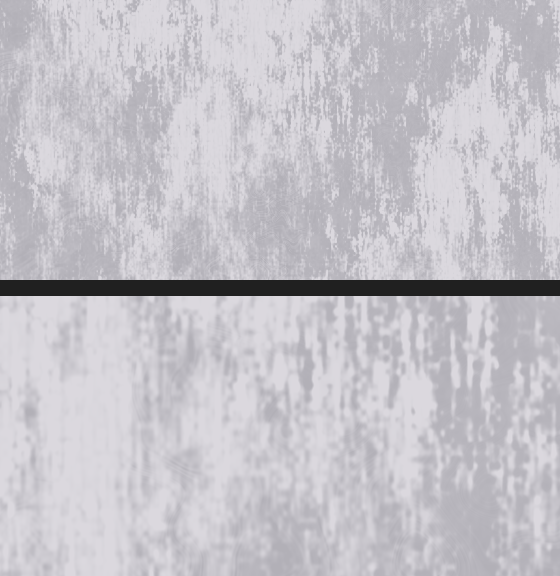
Top: the whole. Bottom: its middle third, enlarged.
A WebGL 2 fragment shader for this texture:

```glsl
#version 300 es
precision highp float;
// Weathered plaster: pale paint worn away in upright streaks over cool grey.
// Stretched noise layers form a paint height; a threshold of varying softness
// splits it into bare and painted areas, with slanted brush marks on top.
uniform vec2 u_resolution;
out vec4 outColor;

float hash(vec2 p) {
  return fract(sin(dot(p, vec2(127.1, 311.7))) * 43758.5453);
}

float noise(vec2 p) {
  vec2 cell = floor(p), f = fract(p);
  f = f * f * (3.0 - 2.0 * f);
  return mix(mix(hash(cell), hash(cell + vec2(1, 0)), f.x),
             mix(hash(cell + vec2(0, 1)), hash(cell + vec2(1, 1)), f.x), f.y);
}

// Layered noise centred on zero
float fbm(vec2 p) {
  float sum = 0.0, amp = 0.5;
  for (int i = 0; i < 4; i++) {
    sum += amp * (noise(p) - 0.5);
    p = p * 2.03 + vec2(17.3, 9.1);
    amp *= 0.55;
  }
  return sum;
}

void main() {
  vec2 p = gl_FragCoord.xy / u_resolution.y;

  // Ragged outlines from a small warp
  vec2 q = p + 0.025 * vec2(fbm(p * 30.0), fbm(p * 30.0 + 40.0));

  // Paint height: broad patches, flakes, upright streaks and grain
  float patches = fbm(q * vec2(6.5, 2.6) + 3.7);
  float flakes = fbm(q * vec2(30.0, 15.0) + 51.0);
  float streaks = noise(p * vec2(120.0, 11.0) + 7.0) - 0.5;
  float fineStreaks = noise(p * vec2(190.0, 36.0) + 29.0) - 0.5;
  float grain = noise(p * vec2(150.0, 125.0) + 83.0) - 0.5;
  float height = 1.3 * patches + 0.85 * flakes + 0.27 * streaks
               + 0.27 * fineStreaks + 0.33 * grain;

  // Crisp chips in some zones, thin rubbed paint in others
  float rubbed = smoothstep(-0.12, 0.2, fbm(p * vec2(4.0, 3.0) + 120.0));
  float softness = mix(0.16, 0.5, rubbed);
  float paint = smoothstep(-softness, softness, height - 0.01);

  // Slanted brush marks, bending slowly, seen mostly on rubbed areas
  float slant = 0.5 + 1.6 * fbm(p * 3.0 + 200.0);
  vec2 along = vec2(cos(slant), sin(slant));
  vec2 brushPos = vec2(dot(p, along), dot(p, vec2(-along.y, along.x)));
  float brush = noise(brushPos * vec2(26.0, 110.0)) - 0.5;

  // Clouded, brushed grey and thin scratches in the paint
  float clouding = fbm(p * vec2(16.0, 9.0) + 77.0);
  float bare = 1.0 - paint;
  paint += bare * (0.06 + 0.3 * clouding + (0.08 + 0.35 * rubbed) * brush);
  paint += (0.06 + 0.12 * paint) * (streaks + fineStreaks) + 0.13 * grain;

  vec3 color = mix(vec3(0.712, 0.704, 0.732), vec3(0.852, 0.842, 0.865),
                   clamp(paint, -0.1, 1.05));
  outColor = vec4(color, 1.0);
}
```
